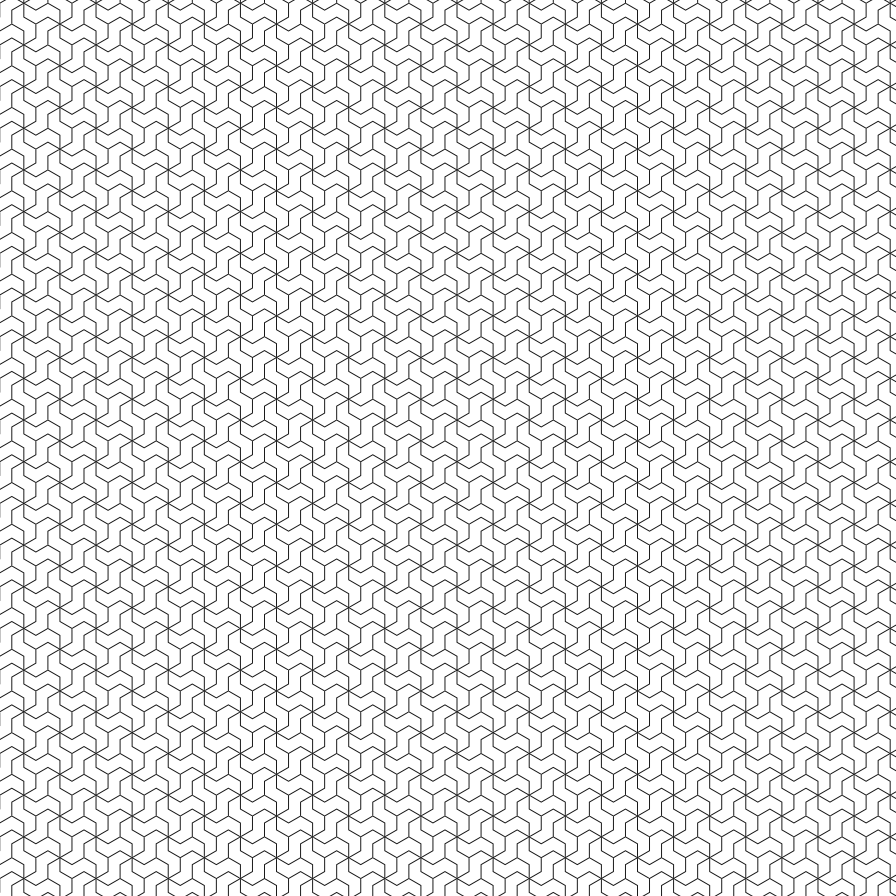
Write a WebGL 2 fragment shader that draws this pattern.

```glsl
#version 300 es
precision highp float;
// Fine line tiling of wavy strips: stars on a triangular lattice send out six
// arms, each bending left by 60 degrees to meet two others in a Y junction.
// Each point is folded to its nearest star, then to one arm of that star.

uniform vec2 u_resolution;
out vec4 fragColor;

const float SIDE = 0.04652;                    // distance between stars
const vec2 STAR_ORIGIN = vec2(0.0266, 0.0195); // position of one star
const float LINE_WIDTH = 0.00108;
const vec3 PAPER = vec3(1.0);
const vec3 INK = vec3(0.07);
const int SAMPLES = 4;                         // per pixel side

// Offset from the nearest point of a triangular lattice of side 1
vec2 nearestStarOffset(vec2 p) {
    vec2 period = vec2(sqrt(3.0), 1.0);
    vec2 a = mod(p + 0.5 * period, period) - 0.5 * period;
    vec2 b = mod(p, period) - 0.5 * period;
    return dot(a, a) < dot(b, b) ? a : b;
}

// Rotates p by multiples of 60 degrees into the sector that begins at start
vec2 foldSector(vec2 p, float start) {
    float angle = start + mod(atan(p.y, p.x) - start, radians(60.0));
    return length(p) * vec2(cos(angle), sin(angle));
}

float segmentDistance(vec2 p, vec2 a, vec2 b) {
    vec2 ab = b - a;
    float t = clamp(dot(p - a, ab) / dot(ab, ab), 0.0, 1.0);
    return length(p - a - ab * t);
}

// Distance to the bent arm, in lattice sides
float armDistance(vec2 p) {
    vec2 star = vec2(0.0);
    vec2 bend = vec2(0.0, 1.0 / 3.0);
    vec2 junction = vec2(-sqrt(3.0) / 6.0, 0.5);
    return min(segmentDistance(p, star, bend), segmentDistance(p, bend, junction));
}

float lineCoverage(vec2 uv, float blur) {
    vec2 offset = nearestStarOffset((uv - STAR_ORIGIN) / SIDE);
    float d = SIDE * armDistance(foldSector(offset, radians(75.0)));
    return clamp((0.5 * LINE_WIDTH - d) / blur + 0.5, 0.0, 1.0);
}

void main() {
    float canvas = min(u_resolution.x, u_resolution.y);
    float sampleSize = 1.0 / (canvas * float(SAMPLES));

    // Average a grid of samples so that crossings stay crisp
    float coverage = 0.0;
    for (int y = 0; y < SAMPLES; y++) {
        for (int x = 0; x < SAMPLES; x++) {
            vec2 jitter = (vec2(x, y) + 0.5) / float(SAMPLES) - 0.5;
            coverage += lineCoverage((gl_FragCoord.xy + jitter) / canvas, sampleSize);
        }
    }
    coverage /= float(SAMPLES * SAMPLES);

    fragColor = vec4(mix(PAPER, INK, coverage), 1.0);
}
```
